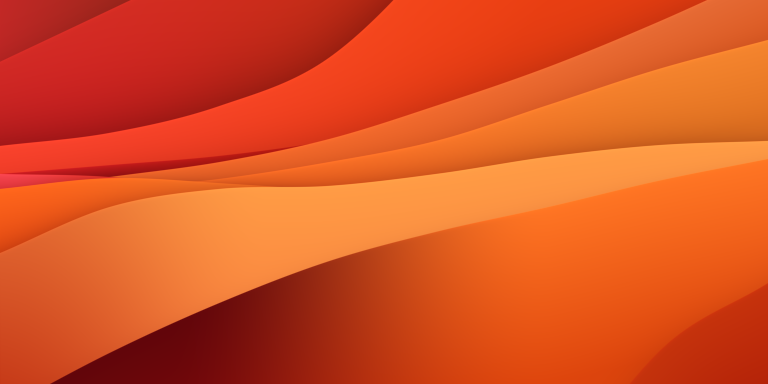
Reproduce this background procedurally as a Shadertoy shader.

```glsl
// Overlapping curved paper sheets in red and orange with soft shadows.

// Smooth curve through eight evenly spaced heights, x from 0 to 1
float curve(float k[8], float x) {
    float s = clamp(x, 0.0, 1.0) * 7.0;
    int i = min(int(s), 6);
    float t = s - float(i);
    float b = k[i], c = k[i + 1];
    float a = i > 0 ? k[max(i - 1, 0)] : 2.0 * b - c;
    float d = i < 6 ? k[min(i + 2, 7)] : 2.0 * c - b;
    return b + 0.5 * t * (c - a + t * (2.0 * a - 5.0 * b + 4.0 * c - d
        + t * (3.0 * (b - c) + d - a)));
}

// Paints everything below the curve.
// span: start x, end x, depth of the gradient; shadow: strength, width
void sheet(inout vec3 col, vec2 p, float k[8], vec3 span, vec2 shadow,
           vec3 upLeft, vec3 upRight, vec3 lowLeft, vec3 lowRight) {
    float top = curve(k, p.x);
    float aspect = iResolution.x / iResolution.y;
    float slope = (curve(k, p.x + 0.002) - curve(k, p.x - 0.002)) / (0.004 * aspect);
    float dist = (top - p.y) / sqrt(1.0 + slope * slope);
    float pixel = 1.0 / iResolution.y;

    // Shadow cast on the sheets behind
    float shade = shadow.x * exp(-max(-dist, 0.0) / shadow.y);
    col *= 1.0 - shade * vec3(0.7, 1.0, 1.0);

    // Gradient across the sheet and down from its edge
    float across = smoothstep(span.x, span.y, p.x);
    float down = clamp(dist / span.z, 0.0, 1.0);
    vec3 paint = mix(mix(upLeft, upRight, across), mix(lowLeft, lowRight, across), down);

    // Fine light along the cut edge
    paint *= 1.0 + 0.06 * exp(-max(dist, 0.0) / 0.004);
    col = mix(col, paint, smoothstep(-0.75 * pixel, 0.75 * pixel, dist));
}

void mainImage(out vec4 fragColor, in vec2 fragCoord) {
    vec2 p = fragCoord / iResolution.xy;

    // Dark corner at the upper left
    vec3 col = mix(vec3(0.77, 0.16, 0.15), vec3(0.62, 0.16, 0.11), clamp(p.x * 5.0, 0.0, 1.0));

    // Deep red sheet
    sheet(col, p, float[8](0.839, 0.974, 1.11, 1.25, 1.4, 1.55, 1.7, 1.85),
        vec3(0.0, 0.5, 0.3), vec2(0.12, 0.05),
        vec3(0.84, 0.17, 0.15), vec3(0.82, 0.2, 0.1),
        vec3(0.84, 0.12, 0.14), vec3(0.78, 0.18, 0.09));

    // Bright scarlet sheet
    sheet(col, p, float[8](0.62, 0.654, 0.724, 0.85, 1.13, 1.5, 1.9, 2.3),
        vec3(0.0, 0.8, 0.3), vec2(0.32, 0.09),
        vec3(1.0, 0.27, 0.18), vec3(0.94, 0.28, 0.08),
        vec3(1.0, 0.22, 0.14), vec3(0.92, 0.25, 0.07));

    // Crimson sliver
    sheet(col, p, float[8](0.547, 0.57, 0.594, 0.633, 0.69, 0.78, 0.9, 1.0),
        vec3(0.0, 0.4, 0.04), vec2(0.0, 0.03),
        vec3(0.85, 0.12, 0.14), vec3(0.8, 0.12, 0.08),
        vec3(0.62, 0.06, 0.09), vec3(0.7, 0.08, 0.06));

    // Muted orange sheet
    sheet(col, p, float[8](0.5, 0.539, 0.578, 0.638, 0.727, 0.826, 0.943, 1.073),
        vec3(0.3, 1.0, 0.15), vec2(0.18, 0.07),
        vec3(0.97, 0.42, 0.17), vec3(0.9, 0.42, 0.21),
        vec3(0.9, 0.36, 0.12), vec3(0.87, 0.36, 0.14));

    // Amber sheet
    sheet(col, p, float[8](0.45, 0.505, 0.534, 0.578, 0.635, 0.727, 0.82, 0.896),
        vec3(0.3, 0.95, 0.2), vec2(0.07, 0.03),
        vec3(1.0, 0.44, 0.15), vec3(0.96, 0.52, 0.18),
        vec3(0.86, 0.26, 0.06), vec3(0.89, 0.45, 0.13));

    // Pink sliver at the left
    sheet(col, p, float[8](0.547, 0.539, 0.505, 0.45, 0.4, 0.35, 0.3, 0.25),
        vec3(0.0, 0.16, 0.05), vec2(0.0, 0.02),
        vec3(0.96, 0.27, 0.31), vec3(0.88, 0.2, 0.16),
        vec3(0.9, 0.2, 0.22), vec3(0.8, 0.15, 0.1));

    // Orange leaf at the left
    sheet(col, p, float[8](0.508, 0.536, 0.523, 0.5, 0.45, 0.4, 0.35, 0.3),
        vec3(0.0, 0.3, 0.16), vec2(0.1, 0.012),
        vec3(1.0, 0.4, 0.11), vec3(1.0, 0.47, 0.15),
        vec3(0.93, 0.31, 0.08), vec3(0.95, 0.36, 0.1));

    // Broad pale ribbon
    sheet(col, p, float[8](0.341, 0.461, 0.508, 0.516, 0.548, 0.592, 0.622, 0.633),
        vec3(-0.05, 0.35, 0.35), vec2(0.2, 0.035),
        vec3(0.86, 0.36, 0.17), vec3(1.0, 0.61, 0.27),
        vec3(0.76, 0.2, 0.08), vec3(0.98, 0.52, 0.25));

    // Front sheet, fading from maroon to orange
    sheet(col, p, float[8](-0.07, 0.081, 0.211, 0.32, 0.398, 0.461, 0.529, 0.586),
        vec3(0.22, 0.72, 0.45), vec2(0.04, 0.02),
        vec3(0.38, 0.02, 0.04), vec3(1.0, 0.46, 0.14),
        vec3(0.54, 0.04, 0.04), vec3(0.87, 0.27, 0.05));

    // Rust corner at the lower right
    sheet(col, p, float[8](-2.5, -2.1, -1.7, -1.25, -0.8, -0.3, 0.083, 0.263),
        vec3(0.8, 1.0, 0.25), vec2(0.08, 0.04),
        vec3(0.77, 0.2, 0.05), vec3(0.78, 0.2, 0.05),
        vec3(0.7, 0.14, 0.03), vec3(0.7, 0.13, 0.03));

    fragColor = vec4(clamp(col, 0.0, 1.0), 1.0);
}
```
